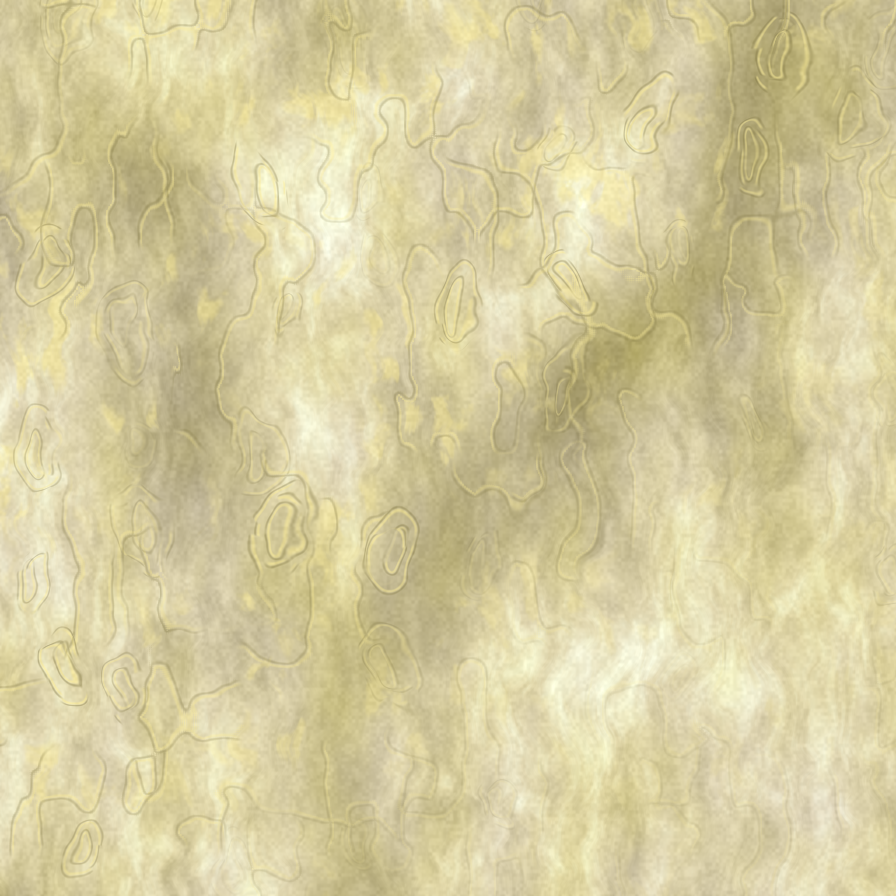
Give the GLSL for this texture, as a WebGL 2 fragment shader.

```glsl
#version 300 es
precision highp float;
// Pale plant skin under a microscope: soft vertical mottling, a blurred dark forked
// vein, and faint refracting outlines of pores and cell walls. The ground is layered
// value noise; pores are jittered ellipses on a grid; walls are noise level sets.
#define VEIN_WIDTH 0.068
#define VEIN_DEPTH 0.135
#define BLOTCH_GAIN 0.27
#define MOTTLE_GAIN 0.17
#define FINE_GAIN 0.17
#define GRAIN_GAIN 0.055
#define PORE_CELL vec2(0.115, 0.150)
#define PORE_SHARE 0.55
#define LINE_WIDTH 0.0021
#define LINE_SHIFT 0.0032
#define SHADE_COLOR vec3(0.50, 0.46, 0.25)
#define GLINT_COLOR vec3(0.98, 0.92, 0.59)
uniform vec2 u_resolution;
out vec4 fragColor;

float hash(vec2 p) {
    vec3 q = fract(p.xyx * vec3(0.1031, 0.1030, 0.0973));
    q += dot(q, q.yzx + 33.33);
    return fract((q.x + q.y) * q.z);
}
float noise(vec2 p) {
    vec2 i = floor(p), f = fract(p);
    f = f * f * f * (f * (f * 6.0 - 15.0) + 10.0);
    return mix(mix(hash(i), hash(i + vec2(1, 0)), f.x),
               mix(hash(i + vec2(0, 1)), hash(i + vec2(1, 1)), f.x), f.y);
}
vec2 noise2(vec2 p) { return vec2(noise(p), noise(p + 57.0)) - 0.5; }
float fbm(vec2 p) {
    float sum = 0.0, amp = 0.533;
    for (int i = 0; i < 4; i++, amp *= 0.5) {
        sum += amp * noise(p);
        p = mat2(1.96, 0.3, -0.3, 1.96) * p + 17.3;
    }
    return sum;
}
float segment(vec2 p, vec2 a, vec2 b) {
    vec2 ab = b - a;
    return length(p - a - ab * clamp(dot(p - a, ab) / dot(ab, ab), 0.0, 1.0));
}
float ellipse(vec2 p, vec2 radius) {
    float k = length(p / radius);
    return k * (k - 1.0) / (length(p / (radius * radius)) + 0.001);
}
float blob(vec2 p, vec2 centre, vec2 size) {
    vec2 q = (p - centre) / size;
    return exp(-dot(q, q));
}
// Refracting edge: x is the dark line, y the bright line beside it.
vec2 edge(float d) {
    float w = max(LINE_WIDTH, 1.3 / u_resolution.y);
    return 1.0 - smoothstep(vec2(0.0), vec2(w, w * 1.3), abs(vec2(d, d + LINE_SHIFT)));
}
// Forked vein: a bent right arm and a fainter left arm join near the bottom.
float vein(vec2 p) {
    vec2 fork = vec2(0.365, 0.18), bend = vec2(0.60, 0.55), knee = vec2(0.80, 0.71);
    vec2 crook = vec2(0.26, 0.46);
    float right = min(segment(p, fork, bend), segment(p, bend, knee));
    right = min(right, segment(p, knee, vec2(0.89, 1.05)));
    right = min(right, segment(p, fork, vec2(0.36, -0.1)));
    float left = min(segment(p, fork, crook), segment(p, crook, vec2(0.21, 0.80)));
    vec2 arms = vec2(right, left) / VEIN_WIDTH;
    arms = exp(-arms * arms);
    return max(arms.x, 0.62 * arms.y);
}
// Pores: broken nested outlines around an off-centre slit.
vec2 pores(vec2 p) {
    vec2 sum = vec2(0.0), home = floor(p / PORE_CELL);
    for (int k = 0; k < 9; k++) {
        vec2 id = home + vec2(k % 3, k / 3) + 39.0;
        if (hash(id + 3.7) > PORE_SHARE) continue;
        vec2 jitter = 0.2 + 0.6 * vec2(hash(id), hash(id + 71.3));
        vec2 q = p - (id - 40.0 + jitter) * PORE_CELL;
        float tilt = 0.6 * (hash(id + 19.1) - 0.5);
        q = mat2(cos(tilt), sin(tilt), -sin(tilt), cos(tilt)) * q;
        vec2 radius = vec2(0.026, 0.047) * mix(0.65, 1.2, hash(id + 8.9));
        vec2 shift = 0.012 * noise2(id * 3.1);
        float gaps = smoothstep(0.35, 0.6, noise(q * 55.0 + id * 9.0));
        vec2 rings = edge(ellipse(q, radius)) * gaps;
        rings += edge(ellipse(q - shift, radius * 0.74)) * (1.0 - gaps);
        rings += edge(ellipse(q + shift, radius * vec2(0.42, 0.58))) * (0.3 + 0.7 * gaps);
        sum += rings * mix(0.15, 1.0, hash(id + 55.5));
    }
    return min(sum, 1.0);
}
// Walls: patchy level sets of tall noise.
vec2 walls(vec2 p, vec2 scale, float seed) {
    float n = noise(p * scale + seed);
    float d = (n - 0.5) / max(fwidth(n) * u_resolution.y, 3.0);
    return edge(d) * smoothstep(0.50, 0.72, noise(p * vec2(13.0, 9.0) + seed * 7.0));
}
void main() {
    vec2 p = gl_FragCoord.xy / u_resolution.y;
    vec2 warp = noise2(p * 14.0 + 2.0);
    vec2 bent = p + 0.026 * warp + 0.013 * noise2(p * 41.0);
    // Ground tone
    float band = vein(p + 0.06 * (vec2(fbm(p * 6.0), fbm(p * 6.0 + 44.0)) - 0.5));
    float tone = 0.858 + BLOTCH_GAIN * (fbm(p * vec2(6.0, 4.0) + 12.0) - 0.5);
    float soft = 1.0 - 0.5 * band;
    tone += MOTTLE_GAIN * soft * (fbm(p * vec2(21.0, 8.0) + 0.8 * warp) - 0.5);
    tone += FINE_GAIN * soft * (fbm(bent * vec2(80.0, 30.0)) - 0.5);
    tone += 0.07 * blob(p, vec2(0.38, 0.76), vec2(0.07, 0.13));
    tone += 0.07 * blob(p, vec2(0.77, 0.39), vec2(0.08, 0.10));
    tone += 0.05 * blob(p, vec2(0.60, 0.22), vec2(0.08, 0.12));
    tone += 0.02 * smoothstep(-0.1, 0.6, p.x - p.y) - VEIN_DEPTH * band;
    float glow = max(tone - 0.88, 0.0);
    // Tint: the vein is yellower, the bright patches paler
    float yellow = 0.212 + 0.025 * band + 0.15 * (fbm(p * vec2(16.0, 8.0) + 80.0) - 0.5);
    vec3 color = tone - vec3(0.25 * glow, 0.040 - 0.1 * glow, yellow - 0.4 * glow);
    // Outlines and glints, weaker toward the lower right
    float focus = mix(1.0, 0.35, smoothstep(-0.1, 0.5, p.x - p.y));
    vec2 lines = max(walls(bent, vec2(19.0, 5.5), 5.0), walls(bent, vec2(34.0, 15.0), 9.0));
    lines = max(pores(bent), 0.7 * lines) * focus;
    float flecks = smoothstep(0.56, 0.78, fbm(bent * vec2(42.0, 24.0) + 7.0));
    flecks *= smoothstep(0.35, 0.65, fbm(p * 9.0 + 23.0)) * focus;
    color = mix(color, GLINT_COLOR, 0.62 * max(lines.y, 0.8 * flecks));
    color = mix(color, SHADE_COLOR, 0.40 * lines.x);
    color += GRAIN_GAIN * (noise(p * 256.0) - 0.5);
    fragColor = vec4(clamp(color, 0.0, 1.0), 1.0);
}
```
